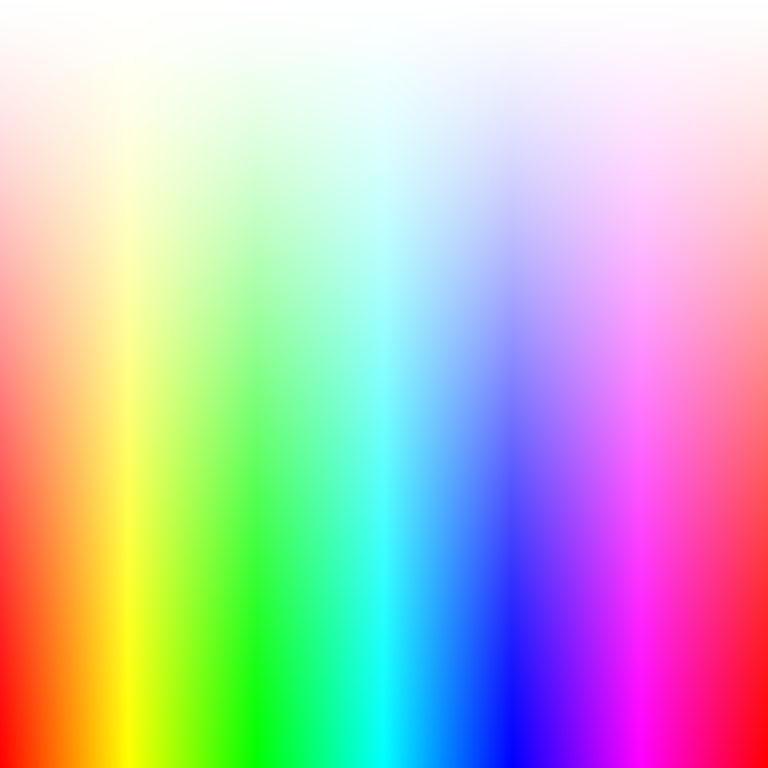
A Shadertoy shader for this background:

```glsl
// Full hue spectrum running left to right, fading upward from pure colour to white.

const vec3 WHITE = vec3(1.0);
const float FADE_EASING = 0.55; // 0 = linear fade, 1 = fully eased fade

// Fully saturated colour for a hue in 0..1 (red, yellow, green, cyan, blue, magenta, red).
vec3 pureHue(float hue) {
    vec3 channelPhase = vec3(0.0, 4.0, 2.0);
    vec3 ramp = abs(mod(hue * 6.0 + channelPhase, 6.0) - 3.0) - 1.0;
    return clamp(ramp, 0.0, 1.0);
}

// Share of white at a given height, softened towards both ends.
float whiteAmount(float height, float easing) {
    return mix(height, smoothstep(0.0, 1.0, height), easing);
}

void mainImage(out vec4 fragColor, in vec2 fragCoord) {
    vec2 uv = fragCoord / iResolution.xy;

    // Hue across, whiteness upward.
    vec3 spectrum = pureHue(uv.x);
    vec3 color = mix(spectrum, WHITE, whiteAmount(uv.y, FADE_EASING));

    fragColor = vec4(color, 1.0);
}
```
